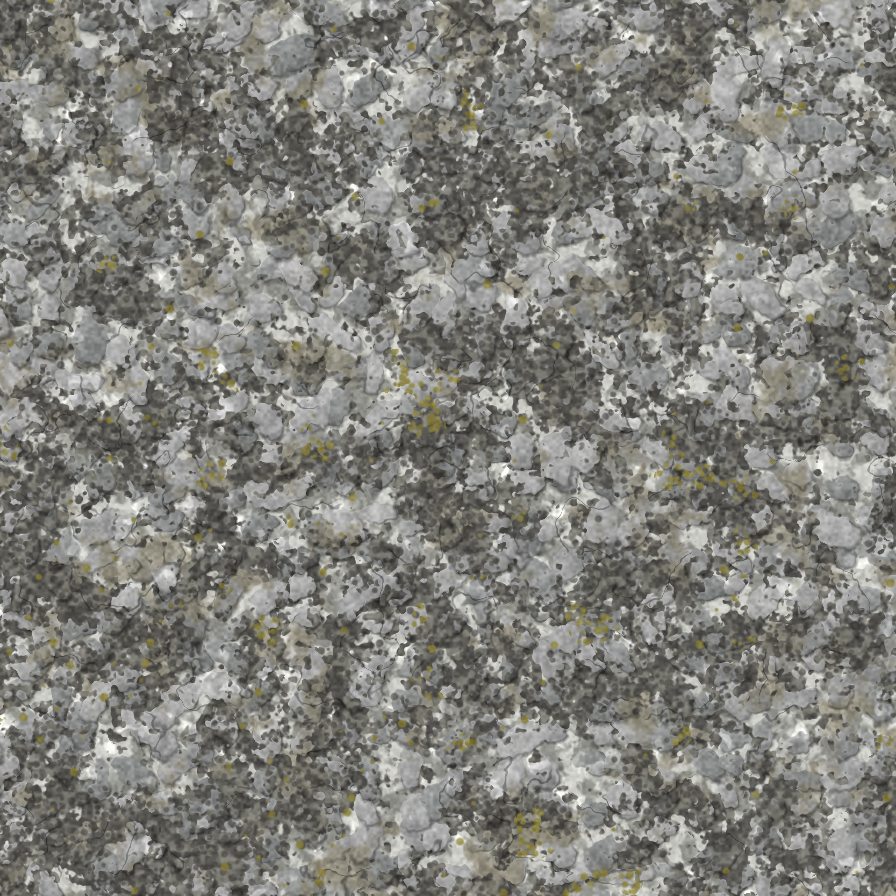
A three.js fragment shader for this texture:

```glsl
// Weathered grey granite: angular chips, pale mineral ground, dark speckled lichen and rare yellow spots.
varying vec2 vUv;

const vec3 PALE = vec3(0.81, 0.81, 0.79);
const vec3 GROUND = vec3(0.57, 0.57, 0.55);
const vec3 CHIP_DARK = vec3(0.51, 0.52, 0.52);
const vec3 CHIP_LIGHT = vec3(0.70, 0.70, 0.70);
const vec3 LICHEN_DARK = vec3(0.26, 0.255, 0.24);
const vec3 LICHEN_LIGHT = vec3(0.46, 0.455, 0.42);
const vec3 STAIN = vec3(0.52, 0.49, 0.40);
const vec3 YELLOW = vec3(0.54, 0.50, 0.20);

float hash(vec2 p) {
  return fract(sin(dot(p, vec2(127.1, 311.7))) * 43758.5453);
}

vec2 hash2(vec2 p) {
  return vec2(hash(p), hash(p + 57.3));
}

mat2 rotation(float angle) {
  float c = cos(angle), s = sin(angle);
  return mat2(c, -s, s, c);
}

float noise(vec2 p) {
  vec2 cell = floor(p), f = fract(p);
  f = f * f * (3.0 - 2.0 * f);
  float low = mix(hash(cell), hash(cell + vec2(1.0, 0.0)), f.x);
  float high = mix(hash(cell + vec2(0.0, 1.0)), hash(cell + 1.0), f.x);
  return mix(low, high, f.y);
}

float fbm(vec2 p, int octaves) {
  float sum = 0.0, total = 0.0, weight = 0.5;
  for (int i = 0; i < 5; i++) {
    if (i >= octaves) break;
    sum += weight * noise(p);
    total += weight;
    weight *= 0.55;
    p = rotation(0.6) * p * 2.03 + 17.1;
  }
  return sum / total;
}

// Scattered round specks; density is the share of cells that hold one.
float specks(vec2 p, float density) {
  vec2 cell = floor(p);
  float cover = 0.0;
  for (int y = -1; y <= 1; y++) {
    for (int x = -1; x <= 1; x++) {
      vec2 id = cell + vec2(float(x), float(y));
      float radius = mix(0.25, 0.6, hash(id + 9.1));
      float dist = length(p - id - hash2(id));
      float present = step(hash(id + 23.7), density);
      cover = max(cover, present * (1.0 - smoothstep(radius - 0.2, radius + 0.15, dist)));
    }
  }
  return cover;
}

// Overlapping angular chips: x = cover, y = random tone, z = lit side, w = dark rim.
vec4 chips(vec2 p, float wobble) {
  vec2 cell = floor(p);
  vec4 top = vec4(0.0);
  for (int y = -1; y <= 1; y++) {
    for (int x = -1; x <= 1; x++) {
      vec2 id = cell + vec2(float(x), float(y));
      vec2 offset = p - id - mix(vec2(0.15), vec2(0.85), hash2(id + 4.4));
      vec2 size = mix(vec2(0.35, 0.2), vec2(0.78, 0.44), hash2(id + 31.0));
      vec2 q = abs(rotation(6.283 * hash(id + 12.0)) * offset / 1.0) / size;
      float dist = mix(length(q), max(q.x, q.y * 0.8 + q.x * 0.35), 0.6) + wobble;
      float cover = 1.0 - smoothstep(0.92, 1.04, dist);
      float rim = smoothstep(0.8, 1.0, dist) * (1.0 - smoothstep(1.0, 1.25, dist));
      float lit = dot(offset, vec2(-0.6, 0.8)) / size.x;
      top.w = max(top.w * (1.0 - cover), rim * smoothstep(0.1, -0.5, lit));
      top.xyz = mix(top.xyz, vec3(1.0, hash(id + 77.0), lit), cover);
    }
  }
  return top;
}

void main() {
  vec2 p = vUv;
  vec2 warp = vec2(fbm(p * 55.0, 3), fbm(p * 55.0 + 40.0, 3)) - 0.5;
  vec2 warped = p + 0.014 * warp;
  float grain = noise(p * 270.0) - 0.5;
  float fine = fbm(p * 125.0 + 8.0, 2);

  // Pale mineral ground with flat grey chips
  float mineral = smoothstep(0.36, 0.60, fbm(warped * 65.0, 3));
  vec3 color = mix(GROUND, PALE, mineral);
  vec4 chip = chips(warped * 25.0, 0.35 * (fine - 0.5));
  vec3 chipColor = mix(CHIP_DARK, CHIP_LIGHT, chip.y);
  chipColor += 0.07 * chip.z + 0.22 * (fine - 0.5);
  color = mix(color, chipColor, chip.x * 0.88);
  color += 0.17 * smoothstep(0.66, 0.78, fbm(warped * 48.0 + 91.0, 3));

  // Warm mineral stains
  float stain = smoothstep(0.56, 0.72, fbm(warped * 28.0 + 63.0, 4));
  color = mix(color, STAIN, 0.6 * stain);

  // Dark lichen in ragged patches, thinner on bright chips
  float patchy = fbm(warped * 21.0 + 5.0, 3) - 0.13 * chip.x * smoothstep(0.35, 0.75, chip.y);
  float field = patchy + 0.85 * (fine - 0.5);
  float lichen = smoothstep(0.46, 0.59, field);
  float dots = specks(p * 135.0, smoothstep(0.34, 0.66, patchy) * 0.6);
  vec3 lichenColor = mix(LICHEN_DARK, LICHEN_LIGHT, smoothstep(0.25, 0.75, noise(p * 150.0 + 30.0)));
  color = mix(color, lichenColor, 0.85 * lichen);
  color = mix(color, LICHEN_DARK + 0.05, 0.72 * dots);

  // Shaded chip rims and short cracks
  color *= 1.0 - 0.28 * chip.w;
  float crack = 1.0 - smoothstep(0.004, 0.016, abs(fbm(warped * 17.0 + 120.0, 3) - 0.5));
  color *= 1.0 - 0.3 * crack * smoothstep(0.5, 0.65, noise(p * 30.0));

  // Rare yellow lichen clusters
  float colony = smoothstep(0.73, 0.82, fbm(p * 17.0 + 210.0, 2));
  color = mix(color, YELLOW, 0.75 * specks(p * 120.0 + 50.0, 0.65 * colony));

  color += 0.13 * grain;
  gl_FragColor = vec4(clamp(color, 0.0, 1.0), 1.0);
}
```
